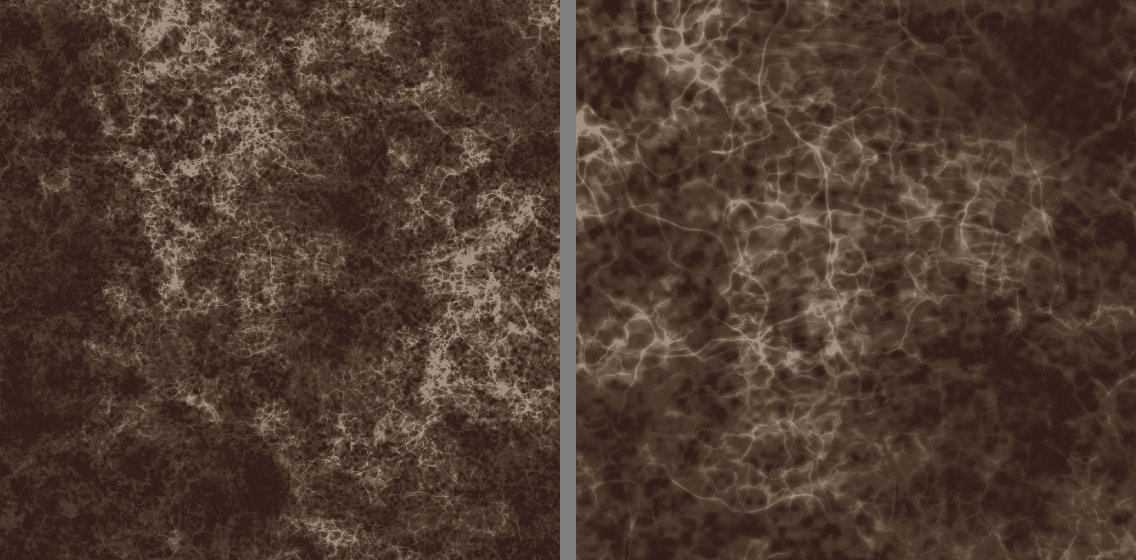
Left: the whole. Right: its middle third, enlarged.
Reproduce this texture procedurally as a WebGL 2 fragment shader.

```glsl
#version 300 es
precision highp float;
// Dark brown marble: cloudy mineral zones crossed by pale fibres and crackled veins.
// Warped cellular noise gives the vein web and the dark fragments, ridged noise the
// fibres; their summed tone is mapped onto a brown colour ramp.

uniform vec2 u_resolution;
out vec4 fragColor;

const vec3 UMBER = vec3(0.195, 0.115, 0.098);
const vec3 BROWN = vec3(0.300, 0.220, 0.170);
const vec3 TAUPE = vec3(0.440, 0.360, 0.300);
const vec3 CREAM = vec3(0.640, 0.560, 0.510);

vec2 hash2(vec2 cell) {
  vec3 q = fract(cell.xyx * vec3(0.1031, 0.1030, 0.0973));
  q += dot(q, q.yzx + 33.33);
  return fract((q.xx + q.yz) * q.zy);
}

vec2 rotate(vec2 p, float angle) {
  float c = cos(angle), s = sin(angle);
  return vec2(c * p.x - s * p.y, s * p.x + c * p.y);
}

float noise(vec2 p) {
  vec2 i = floor(p), f = fract(p);
  vec2 u = f * f * (3.0 - 2.0 * f);
  float low = mix(hash2(i).x, hash2(i + vec2(1, 0)).x, u.x);
  float high = mix(hash2(i + vec2(0, 1)).x, hash2(i + vec2(1, 1)).x, u.x);
  return mix(low, high, u.y);
}

float fbm(vec2 p, int octaves) {
  float sum = 0.0, total = 0.0, weight = 1.0;
  for (int i = 0; i < octaves; i++) {
    sum += weight * noise(p);
    total += weight;
    weight *= 0.6;
    p = rotate(p, 0.7) * 2.03 + 17.3;
  }
  return sum / total;
}

vec2 warp(vec2 p, float frequency, float amount) {
  vec2 q = p * frequency;
  return p + amount * (vec2(fbm(q + 3.1, 3), fbm(q + 41.7, 3)) - 0.5);
}

// x: gap between the two nearest seeds, zero on borders; y: random id of the cell
vec2 cells(vec2 p) {
  vec2 base = floor(p);
  float nearest = 9.0, second = 9.0, id = 0.0;
  for (int y = -1; y <= 1; y++) {
    for (int x = -1; x <= 1; x++) {
      vec2 cell = base + vec2(x, y);
      float d = length(cell + hash2(cell) - p);
      second = min(second, max(d, nearest));
      if (d < nearest) {
        nearest = d;
        id = hash2(cell + 71.0).y;
      }
    }
  }
  return vec2(second - nearest, id);
}

// Layers of thin borders, each fading in and out along its length
float veinWeb(vec2 p, float pixel) {
  float sum = 0.0, scale = 5.0, weight = 1.0;
  for (int i = 0; i < 6; i++) {
    vec2 q = warp(p, scale * 2.2, 0.55 / scale) + float(i) * 5.3;
    float width = scale * max(0.0024, pixel);
    float fade = smoothstep(0.35, 0.70, noise(q * scale * 0.7 + 23.0));
    sum += weight * fade * exp(-cells(q * scale).x / width);
    weight *= 0.93;
    scale *= 1.7;
  }
  return sum;
}

// Ridged noise stretched along one direction
float fibres(vec2 p, float angle) {
  vec2 q = rotate(p, -angle) * vec2(11.0, 25.0);
  float sum = 0.0;
  for (int i = 0; i < 4; i++) {
    float ridge = 1.0 - abs(2.0 * noise(q) - 1.0);
    sum += pow(ridge, 6.0);
    q = rotate(q, 0.25) * 1.85 + 9.7;
  }
  return sum / 2.5;
}

// Dark angular pieces; returns 1 inside a chosen cell
float fragments(vec2 p, float scale, float share) {
  vec2 cell = cells(warp(p, scale * 1.8, 0.6 / scale) * scale);
  return step(1.0 - share, cell.y) * smoothstep(0.02, 0.22, cell.x);
}

vec3 marbleRamp(float tone) {
  vec3 color = mix(UMBER, BROWN, smoothstep(-0.02, 0.27, tone));
  color = mix(color, TAUPE, smoothstep(0.24, 0.60, tone));
  return mix(color, CREAM, smoothstep(0.55, 1.00, tone));
}

void main() {
  float pixel = 1.0 / min(u_resolution.x, u_resolution.y);
  vec2 p = gl_FragCoord.xy * pixel + 2.0;

  // Broad zones and the flow of the fibres
  vec2 flow = warp(p, 3.0, 0.22);
  float cloud = smoothstep(0.25, 0.70, fbm(flow * 3.8, 5));
  float turn = smoothstep(0.35, 0.65, noise(p * 2.3 + 8.0));
  float strands = mix(fibres(flow, -0.65), fibres(flow + 6.0, 0.15), turn);

  // Mineral body, fibres and veins
  float tone = 0.17 * cloud + 0.32 * (fbm(flow * 24.0, 4) - 0.5);
  tone += strands * (0.12 + 0.50 * cloud);
  tone += veinWeb(p, pixel) * (0.18 + 0.66 * cloud);

  // Dark pieces and fine grain
  tone *= 1.0 - 0.50 * fragments(p, 4.5, 0.25);
  tone *= 1.0 - 0.55 * fragments(p + 4.0, 13.0, 0.28);
  tone *= 1.0 - 0.45 * fragments(p + 9.0, 25.0, 0.28);
  float grain = noise(p * 250.0) + noise(p * 140.0 + 5.0) - 1.0;
  tone += grain * (0.12 + 0.24 * cloud);

  fragColor = vec4(marbleRamp(tone), 1.0);
}
```
